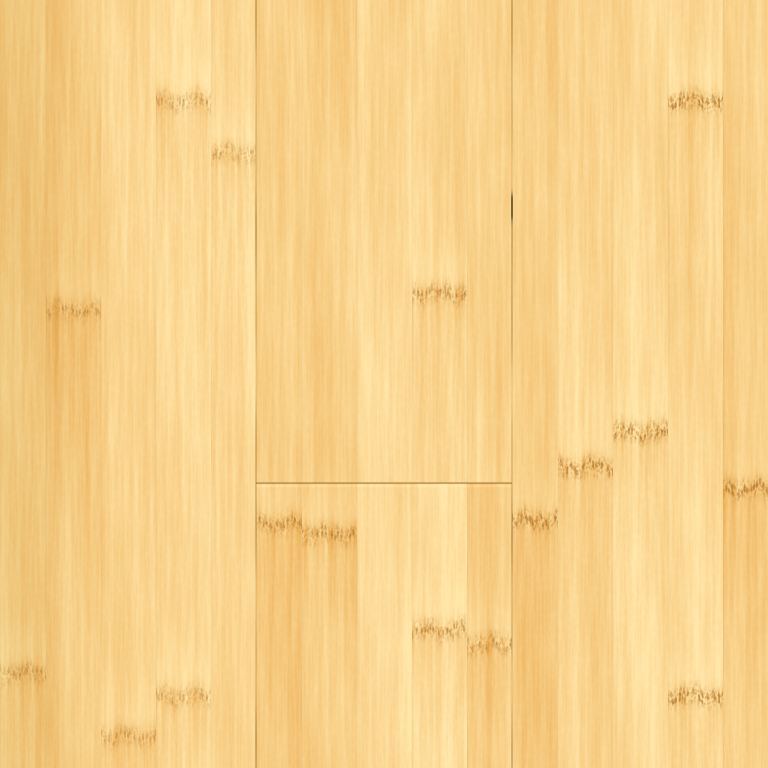
A Shadertoy shader for this texture:

```glsl
// Pale bamboo flooring: three planks of five strips, with grain, growth nodes and dark seams.

float hash(vec2 p) {
    return fract(sin(dot(p, vec2(127.1, 311.7))) * 43758.5);
}

// Distance to the nearest scattered point, one point per unit cell
float cellular(vec2 p) {
    vec2 cell = floor(p);
    float nearest = 4.0;
    for (int j = -1; j <= 1; j++)
        for (int i = -1; i <= 1; i++) {
            vec2 id = cell + vec2(i, j);
            vec2 offset = id + vec2(hash(id), hash(id + 57.0)) - p;
            nearest = min(nearest, dot(offset, offset));
        }
    return sqrt(nearest);
}

// Long fibres: stretched cells over slowly wandering sines, centred on zero
float grain(vec2 uv, float seed) {
    float fine = cellular(vec2(uv.x * 240.0, uv.y * 12.0) + seed) - 0.5;
    float coarse = cellular(vec2(uv.x * 75.0, uv.y * 1.6) + seed * 1.7) - 0.5;
    float pores = cellular(vec2(uv.x * 250.0, uv.y * 110.0) + seed) - 0.5;
    float waves = 0.0;
    for (int i = 0; i < 4; i++) {
        float k = float(i);
        float wander = 0.7 * sin(uv.y * (3.0 + 2.3 * k) + seed * (1.0 + k));
        float fade = 0.6 + 0.4 * sin(uv.y * (5.0 + 3.1 * k) + seed * 2.3 + uv.x * 40.0);
        waves += fade * sin(uv.x * 115.0 * pow(1.73, k) + wander + seed * (2.0 + k));
    }
    return 0.34 * fine + 0.34 * coarse + 0.14 * pores + 0.055 * waves;
}

// Height of growth node k on a strip; heights above 1 fall off the canvas
float nodeHeight(float strip, float plank, float k) {
    bool paired = mod(strip, 10.0) == 3.0 || strip == 4.0;
    bool single = strip < 5.0 && mod(strip, 3.0) == 1.0;
    if (strip == 7.0 || (single && k == 0.0)) return 2.0;
    float first = 0.12 + 0.12 * plank + 0.08 * cos((strip - 5.3) * 0.8976);
    if (paired) first = strip == 4.0 ? 0.025 : 0.093;
    float spacing = paired ? 0.775 : (mod(strip, 7.0) == 1.0 ? 0.55 - 0.014 * strip : 2.0);
    return first + k * spacing;
}

// Antialiased line of the given half width
float line(float dist, float halfWidth, float pixel) {
    return 1.0 - smoothstep(halfWidth - 0.5 * pixel, halfWidth + pixel, abs(dist));
}

void mainImage(out vec4 fragColor, in vec2 fragCoord) {
    vec2 uv = fragCoord / iResolution.xy;
    float pixel = 1.0 / min(iResolution.x, iResolution.y);

    // Layout: planks, narrower outer strips, and one butt joint in the middle plank
    float plank = floor(uv.x * 3.0);
    float across = fract(uv.x * 3.0);
    float strip = plank * 5.0 + floor(across * 4.65 + 0.16);
    float jointY = 0.371;
    float upper = plank == 1.0 ? step(jointY, uv.y) : 0.0;
    float seed = strip * 7.31 + upper * 3.7;

    // Tone: strip variation, soft clouding and fibres
    float tone = 0.77 - 0.24 * cos((strip - 5.5) * 1.396) * (1.0 - 0.45 * upper);
    tone += 0.18 * (hash(vec2(strip, upper + 3.0)) - 0.5);
    tone += 0.09 * sin(uv.y * 6.0 + seed) + 0.07 * sin(uv.y * 13.0 + uv.x * 45.0 + seed);
    tone += 0.07 * sin(uv.x * 62.0 + 1.2 * sin(uv.y * 4.0) + seed);
    float fibre = grain(uv, seed);
    tone += fibre;

    // Growth nodes: pale band, darker trail below, thin brown flecks
    float flecks = 0.0;
    for (int i = 0; i < 2; i++) {
        float d = uv.y - nodeHeight(strip, plank, float(i));
        d += 0.003 * sin(uv.x * 130.0 + seed) + 0.002 * sin(uv.x * 310.0);
        float trail = (1.0 - smoothstep(-0.03, 0.01, d)) * exp(min(d, 0.0) * 9.0);
        float band = exp(-d * d * 4000.0);
        tone += 0.12 * exp(-pow(abs(d - 0.03) * 30.0, 2.0));
        tone -= trail * (0.24 - 0.4 * fibre) + band * (0.20 - 1.2 * fibre);
        float dashes = cellular(vec2(uv.x * 210.0, d * 62.0) + seed);
        float specks = cellular(vec2(uv.x * 270.0, d * 190.0) + seed * 1.3);
        float mark = 1.0 - smoothstep(0.08, 0.50, dashes);
        mark += 0.6 * (1.0 - smoothstep(0.10, 0.55, specks));
        flecks += mark * exp(-d * d * 9000.0) * (0.48 + 0.20 * plank);
    }

    vec3 honey = vec3(0.94, 0.73, 0.41);
    vec3 cream = vec3(0.995, 0.872, 0.62);
    vec3 color = mix(honey, cream, clamp(tone, -0.3, 1.2));
    color = mix(color, vec3(0.70, 0.46, 0.17), min(flecks, 1.0) * 0.75);

    // Faint glue lines between strips
    float glue = abs(fract(across * 4.65 + 0.66) - 0.5) / 13.95;
    color *= 1.0 - 0.02 * line(glue, 0.0006, pixel);

    // Duller left edge
    color *= mix(vec3(0.96, 0.945, 0.89), vec3(1.0), smoothstep(0.0, 0.16, uv.x));

    // Seams between planks, deeper on the right one, with uneven wear
    float seamId = floor(uv.x * 3.0 + 0.5);
    float inner = step(0.5, seamId) * step(seamId, 2.5);
    float wear = 0.48 + 0.2 * sin(uv.y * 19.0 + seamId) + 0.12 * sin(uv.y * 47.0);
    float gap = seamId == 2.0 ? smoothstep(0.70, 0.72, uv.y) - smoothstep(0.74, 0.76, uv.y) : 0.0;
    float seam = inner * line(uv.x - seamId / 3.0, 0.0004 + 0.0003 * gap, pixel);
    vec3 seamColor = mix(vec3(0.58, 0.43, 0.18), vec3(0.25, 0.20, 0.08), gap);
    color = mix(color, seamColor, seam * max(wear, 0.9 * gap));

    // Butt joint with a pale bevel below it
    float middle = plank == 1.0 ? 1.0 : 0.0;
    color += 0.03 * middle * line(uv.y - jointY + 0.004, 0.001, pixel);
    color = mix(color, vec3(0.56, 0.41, 0.17), 0.75 * middle * line(uv.y - jointY, 0.0005, pixel));

    fragColor = vec4(clamp(color, 0.0, 1.0), 1.0);
}
```
